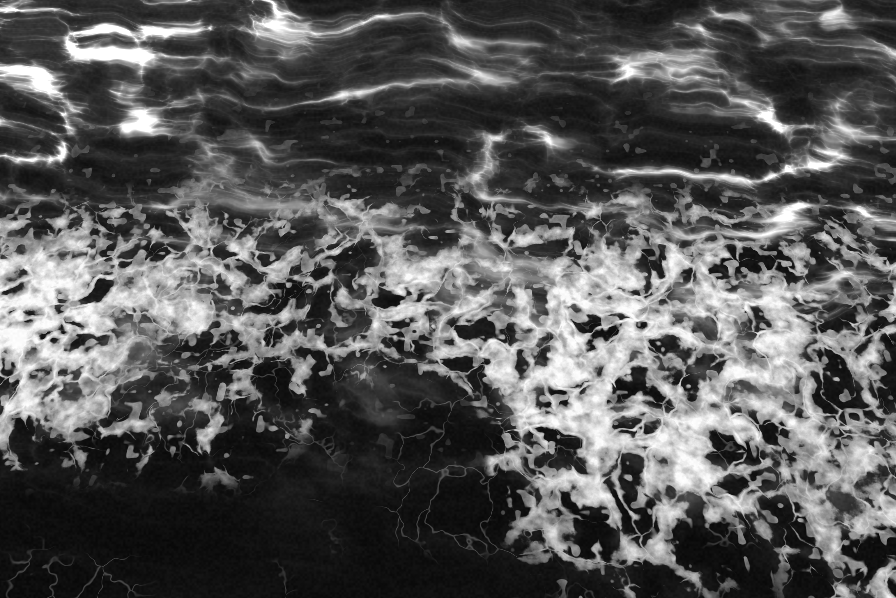
Give the GLSL for this texture, as a Shadertoy shader.

```glsl
const float DEEP_WATER = 0.045;
const float THIN_FOAM = 0.40;
const float THICK_FOAM = 0.93;

float hash(vec2 p) {
    vec3 q = fract(p.xyx * vec3(0.1031, 0.1030, 0.0973));
    q += dot(q, q.yzx + 33.33);
    return fract((q.x + q.y) * q.z);
}

float noise(vec2 p) {
    vec2 i = floor(p), f = fract(p);
    f = f * f * (3.0 - 2.0 * f);
    float low = mix(hash(i), hash(i + vec2(1, 0)), f.x);
    float high = mix(hash(i + vec2(0, 1)), hash(i + 1.0), f.x);
    return mix(low, high, f.y);
}

float fbm(vec2 p) {
    float sum = 0.0, amp = 0.516;
    for (int i = 0; i < 5; i++) {
        sum += amp * noise(p);
        p = mat2(1.6, 1.2, -1.2, 1.6) * p + 11.7;
        amp *= 0.5;
    }
    return sum;
}

// Sharp crests, sheared alternately so that wave trains cross
float ridges(vec2 p) {
    float sum = 0.0, amp = 0.5, shear = 0.7;
    for (int i = 0; i < 5; i++) {
        float r = 1.0 - abs(2.0 * noise(p) - 1.0);
        sum += amp * r * r;
        p = p * 1.95 + vec2(17.3, 9.1);
        p.y += shear * p.x;
        shear = -shear;
        amp *= 0.56;
    }
    return sum * 0.93;
}

// Gap between the two nearest cell centres: zero along cell borders
float cellBorder(vec2 p) {
    vec2 cell = floor(p);
    float first = 9.0, second = 9.0;
    for (int y = -1; y <= 1; y++)
    for (int x = -1; x <= 1; x++) {
        vec2 c = cell + vec2(x, y);
        vec2 centre = c + 0.1 + 0.8 * vec2(hash(c), hash(c + 57.3));
        float d = length(centre - p);
        second = min(second, max(first, d));
        first = min(first, d);
    }
    return second - first;
}

vec2 warp(vec2 p, float scale) {
    return vec2(fbm(p * scale), fbm(p * scale + 41.0)) - 0.5;
}

float blob(vec2 p, vec2 centre, vec2 size) {
    vec2 d = (p - centre) / size;
    return exp(-dot(d, d));
}

// Slanted foam belt with thick clots and open pools
float foamDensity(vec2 p) {
    float top = 0.68 - 0.12 * abs(p.x - 0.75);
    float bottom = mix(0.22, -0.02, smoothstep(0.65, 1.0, p.x));
    float belt = smoothstep(top + 0.12, top - 0.14, p.y)
               * smoothstep(bottom - 0.1, bottom + 0.16, p.y);
    float clots = blob(p, vec2(0.72, 0.46), vec2(0.09, 0.10))
                + blob(p, vec2(0.02, 0.42), vec2(0.12, 0.16))
                + blob(p, vec2(1.13, 0.28), vec2(0.24, 0.18))
                + blob(p, vec2(0.97, 0.50), vec2(0.14, 0.09));
    float pool = blob(p, vec2(0.72, 0.27), vec2(0.13, 0.12));
    float patches = 1.7 * (fbm(p * 3.2 + 5.0) - 0.5);
    return clamp(belt * (0.58 + patches + 0.38 * clots) - 0.5 * pool, 0.0, 1.0);
}

float waterTone(vec2 p) {
    float lift = smoothstep(0.1, 1.0, p.y);
    vec2 q = p * vec2(4.5, 13.0) * (0.75 + 0.35 * p.y);
    float wave = ridges(q + 1.6 * warp(p, 4.0));
    float glint = smoothstep(0.48, 0.88, wave);
    float sheen = smoothstep(0.35, 0.68, fbm(p * vec2(2.0, 5.0) + 23.0));
    float swell = lift * (0.03 + 0.62 * wave * wave + glint * mix(0.35, 1.1, sheen));
    return DEEP_WATER + 0.06 * wave * wave + swell;
}

void mainImage(out vec4 fragColor, in vec2 fragCoord) {
    vec2 p = fragCoord / iResolution.y;
    // Perspective: features shrink toward the top
    vec2 q = vec2(p.x - 0.75, p.y) * (0.85 + 0.4 * p.y);
    float density = foamDensity(p);
    float present = smoothstep(0.02, 0.2, density);
    float rough = fbm(q * 32.0) - 0.5;

    // Broad foam web, finer lace beside it, and loose flecks
    vec2 bend = warp(q, 9.0);
    float broad = cellBorder(q * vec2(8.5, 10.0) + 1.7 * bend);
    float lace = cellBorder(q * 21.0 + 3.2 * bend + 8.0);
    float depth = 0.42 * density - 0.03 - broad - 0.9 * rough;
    float laceDepth = 0.46 * density - lace - 0.35 * broad - 0.7 * rough;
    float web = smoothstep(-0.06, 0.07, depth);
    float net = smoothstep(-0.07, 0.09, laceDepth);
    float grains = 0.55 * noise(q * 85.0) + 0.45 * noise(q * 43.0 + 7.0);
    float upper = smoothstep(0.95, 0.65, p.y) * smoothstep(0.1, 0.5, p.y);
    float flecks = smoothstep(0.69, 0.77, grains + 0.2 * density + 0.05 * upper - 0.16 * broad);
    float foam = max(max(web, net) * present, flecks * max(present, 0.6 * upper));

    // Faint threads and submerged bubbles in the dark pools
    float thread = smoothstep(0.06, 0.0, cellBorder(q * 12.0 + 2.5 * bend + 31.0));
    thread *= smoothstep(0.45, 0.6, fbm(q * 7.0)) * smoothstep(0.75, 0.3, p.y);
    float haze = density * smoothstep(0.5, 0.0, broad) * (0.12 + 0.5 * max(rough + 0.1, 0.0));
    float tone = waterTone(p) + 0.22 * thread + haze;

    float bubbles = 0.9 * (fbm(q * 70.0) - 0.5);
    float body = smoothstep(-0.05, 0.4, max(depth, laceDepth)) * 0.6 + 0.35 * density;
    float foamTone = mix(THIN_FOAM, THICK_FOAM, clamp(body + bubbles + 0.1, 0.0, 1.1));
    tone = mix(tone, max(tone, foamTone), foam);
    tone += 0.035 * (noise(p * 260.0) - 0.5);
    fragColor = vec4(vec3(clamp(tone, 0.0, 1.0)), 1.0);
}
```
